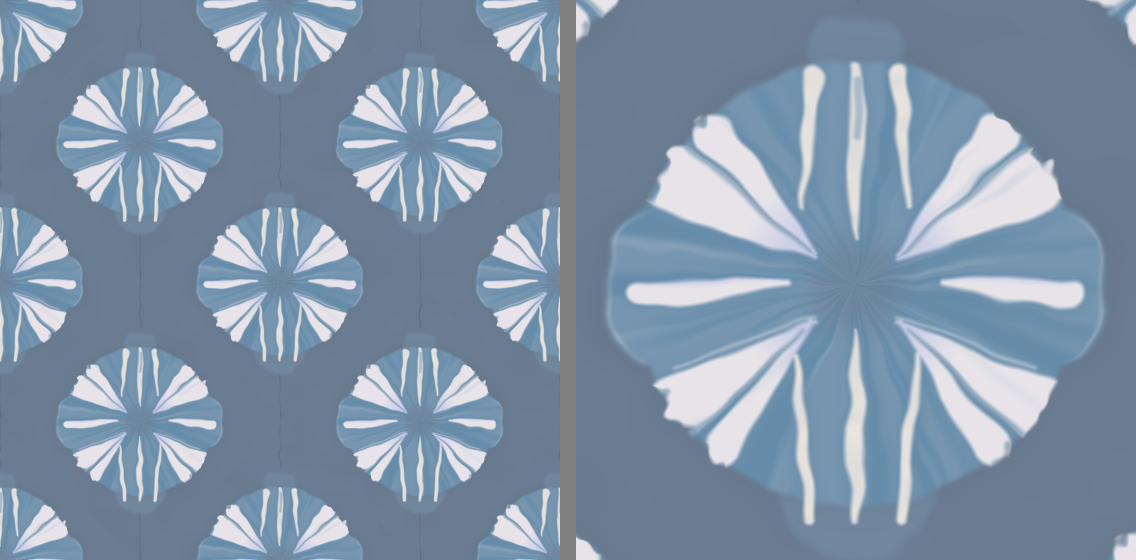
Left: the whole. Right: its middle third, enlarged.
A Shadertoy shader for this pattern:

```glsl
// Half-drop rows of pale fluted rosettes on painted slate-blue medallions.
#define REPEATS 2.0
#define CELL 5.76
#define SOFT 0.022
#define WOBBLE 0.05
#define RIM_RADIUS 1.54
#define SLATE vec3(0.418, 0.487, 0.570)
#define GLAZE vec3(0.472, 0.588, 0.690)
#define TEAL vec3(0.400, 0.550, 0.665)
#define MIST vec3(0.740, 0.790, 0.845)
#define WHITE vec3(0.905, 0.892, 0.915)
#define CREAM vec3(0.920, 0.895, 0.870)
#define LAVENDER vec3(0.700, 0.735, 0.900)

float hash(vec2 p) {
    vec3 q = fract(p.xyx * 0.1031);
    q += dot(q, q.yzx + 33.33);
    return fract((q.x + q.y) * q.z);
}

float noise(vec2 p) {
    vec2 i = floor(p), f = fract(p);
    f = f * f * (3.0 - 2.0 * f);
    return mix(mix(hash(i), hash(i + vec2(1, 0)), f.x),
               mix(hash(i + vec2(0, 1)), hash(i + 1.0), f.x), f.y);
}

// Tapered stroke; width holds start, end and middle bulge.
float petal(vec2 p, vec2 a, vec2 b, vec3 width) {
    vec2 axis = b - a;
    float h = clamp(dot(p - a, axis) / dot(axis, axis), 0.0, 1.0);
    return length(p - a - h * axis) - mix(width.x, width.y, h) - width.z * 4.0 * h * (1.0 - h);
}

float roundBox(vec2 p, vec2 halfSize, float radius) {
    vec2 q = abs(p) - halfSize + radius;
    return length(max(q, 0.0)) + min(max(q.x, q.y), 0.0) - radius;
}

float fill(float d, float soft) {
    return 1.0 - smoothstep(-soft, soft, d);
}

vec3 rosette(vec2 p, vec2 seed, float soft) {
    // Hand-painted wobble, nearly the same in every repeat
    vec2 drift = vec2(noise(p * 5.0 + 20.0), noise(p * 5.0 + 60.0)) - 0.5;
    drift += 0.4 * (vec2(noise(p * 4.0 + seed), noise(p * 4.0 + seed + 31.0)) - 0.5);
    p += WOBBLE * drift;
    vec2 m = vec2(abs(p.x), p.y);
    float r = length(p);
    vec2 dir = p / max(r, 0.001);
    float streak = noise(dir * 11.0 + r * 0.7 + 40.0);
    float grain = noise(p * 11.0 + 50.0);

    // Ground, faint seam and the soft caps above and below
    vec3 col = SLATE * (0.99 + 0.02 * noise(p * 2.0 + seed + 9.0));
    float seam = fill(abs(p.x) - 0.008, soft) * smoothstep(1.85, 2.0, abs(p.y));
    col *= 1.0 - 0.13 * seam * (0.5 + noise(vec2(3.0, p.y * 8.0)));
    float cap = roundBox(p - vec2(0.0, 1.5), vec2(0.31, 0.31), 0.12);
    float base = length((p + vec2(0.0, 1.32)) * vec2(1.0, 0.95)) - 0.56;
    col = mix(col, mix(SLATE, GLAZE, 0.42), fill(min(cap, base), soft * 2.0));

    // Medallion with side lobes and radial brushing
    float disc = r - RIM_RADIUS + 0.02;
    float lobe = roundBox(p + vec2(0.0, 0.02), vec2(1.71, 0.55), 0.38);
    float body = min(disc, lobe);
    col *= 1.0 - 0.035 * exp(-12.0 * max(body, 0.0));
    vec3 glaze = mix(GLAZE, TEAL, smoothstep(0.35, 0.8, streak));
    glaze = mix(glaze, MIST, 0.18 * smoothstep(0.65, 0.95, noise(dir * 17.0 + r * 0.5 + 80.0)));
    glaze = mix(glaze, SLATE, 0.55 * (1.0 - smoothstep(0.15, 0.5, r)));
    col = mix(col, glaze, fill(body, soft * 1.6));
    float rim = fill(abs(lobe + 0.02) - 0.008, soft) * smoothstep(1.35, 1.6, m.x);
    col = mix(col, MIST, 0.4 * rim * (0.5 + grain));

    // Broad diagonal fans, trimmed by a ragged outer edge
    float fans = petal(m, vec2(0.28, 0.17), vec2(1.24, 0.72), vec3(0.01, 0.23, 0.0));
    fans = min(fans, petal(m, vec2(0.28, 0.19), vec2(0.96, 1.03), vec3(0.01, 0.15, 0.0)));
    fans = min(fans, petal(m, vec2(0.28, -0.25), vec2(1.23, -0.85), vec3(0.01, 0.23, -0.02)));
    fans = min(fans, petal(m, vec2(0.30, -0.25), vec2(0.91, -1.12), vec3(0.015, 0.13, -0.01)));
    fans = max(fans, r - RIM_RADIUS - 0.12 * (grain - 0.5));

    // Slim upright flutes
    float flutes = petal(m, vec2(0.0, 0.32), vec2(0.0, 1.50), vec3(0.01, 0.03, 0.035));
    flutes = min(flutes, petal(m, vec2(0.37, 0.52), vec2(0.29, 1.42), vec3(0.015, 0.065, 0.0)));
    flutes = min(flutes, petal(m, vec2(0.0, -0.32), vec2(0.0, -1.62), vec3(0.005, 0.02, 0.045)));
    flutes = min(flutes, petal(m, vec2(0.42, -0.50), vec2(0.31, -1.62), vec3(0.015, 0.035, 0.015)));

    // Side bars, the left one a little longer
    float bars = petal(m, vec2(p.x < 0.0 ? 0.49 : 0.58, 0.0), vec2(1.50, -0.06), vec3(0.02, 0.085, 0.02));

    // Teal shadow around strokes, then the strokes themselves
    float strokes = min(fans, min(flutes, bars));
    col = mix(col, TEAL, 0.55 * exp(-14.0 * max(strokes, 0.0)) * fill(body, soft));
    vec3 fanCol = mix(WHITE, MIST, 0.55 * smoothstep(0.6, 0.9, streak));
    fanCol = mix(LAVENDER, fanCol, 0.45 + 0.55 * smoothstep(0.45, 0.9, r));
    col = mix(col, fanCol, fill(fans, soft));
    col = mix(col, mix(CREAM, MIST, 0.35 * grain), fill(flutes, soft));
    vec3 barCol = mix(WHITE, LAVENDER, smoothstep(-0.02, 0.08, p.y));
    col = mix(col, barCol, fill(bars, soft));

    // Blue creases, fine pale threads and the shaded top flute
    float crease = petal(m, vec2(0.32, 0.21), vec2(1.16, 0.94), vec3(0.012, 0.018, 0.0));
    crease = min(crease, petal(m, vec2(0.36, -0.32), vec2(1.12, -1.04), vec3(0.012, 0.02, 0.0)));
    col = mix(col, mix(GLAZE, MIST, 0.35), 0.8 * fill(crease, soft));
    float thread = petal(m, vec2(0.28, -0.22), vec2(1.24, -0.58), vec3(0.012, 0.012, 0.0));
    col = mix(col, MIST, 0.65 * fill(thread, soft));
    float shade = petal(p, vec2(0.0, 1.02), vec2(0.01, 1.40), vec3(0.025, 0.03, 0.0));
    return mix(col, mix(GLAZE, MIST, 0.45), 0.75 * fill(shade, soft));
}

void mainImage(out vec4 fragColor, in vec2 fragCoord) {
    // Two interleaved square lattices; the nearest centre owns the point
    vec2 grid = fragCoord / iResolution.y * REPEATS + vec2(0.0, 0.005);
    vec2 a = fract(grid) - 0.5, b = fract(grid + 0.5) - 0.5;
    bool first = dot(a, a) < dot(b, b);
    vec2 id = first ? floor(grid) : floor(grid + 0.5) + 0.5;
    float soft = max(SOFT, 0.75 * CELL * REPEATS / iResolution.y);
    vec3 col = rosette((first ? a : b) * CELL, mod(id, REPEATS) * 17.0 + 100.0, soft);
    fragColor = vec4(col, 1.0);
}
```
